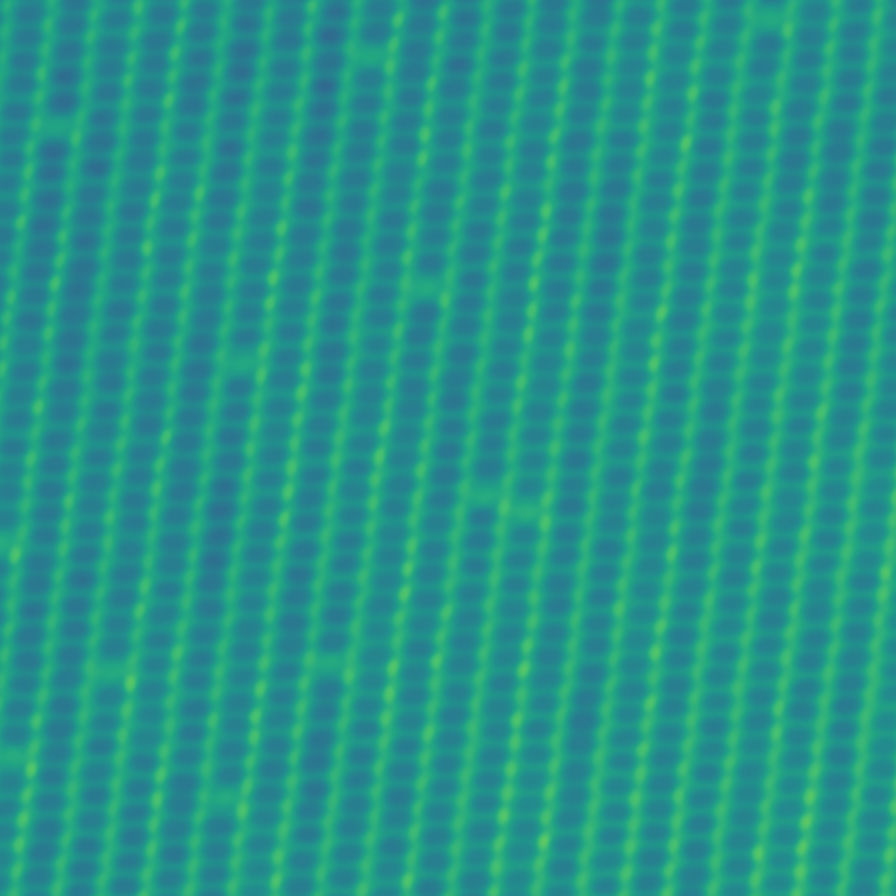
A WebGL 1 fragment shader for this pattern:

```glsl
precision highp float;
uniform vec2 u_resolution;

const float COLUMNS = 20.58;
const float ROWS = 36.4;
const float SLANT = 0.141;
const float ROW_SHIFT = 0.28;

float hash(vec2 p) {
  return fract(sin(dot(p, vec2(27.17, 91.73))) * 4375.85);
}

// Slow variation in the range -1 to 1
float layeredSines(vec2 p) {
  return 0.5 * sin(p.x * 1.7 + p.y * 0.9)
       + 0.3 * sin(p.y * 2.3 - p.x * 3.1 + 1.3)
       + 0.2 * sin(p.x * 5.3 + p.y * 3.7 + 4.1);
}

float softEllipse(vec2 offset, vec2 radius) {
  vec2 q = offset / radius;
  float d = dot(q, q);
  return exp(-d * sqrt(d));
}

float groove(float dx, float halfWidth) {
  float q = dx * dx / (halfWidth * halfWidth);
  return exp(-q * q);
}

// Blue to teal to yellow-green
vec3 heightColor(float h) {
  vec3 c = mix(vec3(0.19, 0.41, 0.56), vec3(0.16, 0.48, 0.56), smoothstep(0.34, 0.41, h));
  c = mix(c, vec3(0.13, 0.56, 0.55), clamp((h - 0.41) / 0.09, 0.0, 1.0));
  c = mix(c, vec3(0.13, 0.65, 0.51), clamp((h - 0.50) / 0.09, 0.0, 1.0));
  c = mix(c, vec3(0.27, 0.75, 0.44), clamp((h - 0.59) / 0.11, 0.0, 1.0));
  return mix(c, vec3(0.48, 0.82, 0.32), clamp((h - 0.70) / 0.10, 0.0, 1.0));
}

// Relief of one lattice site: a pit and a bright node on its right flank
float siteRelief(vec2 offset, vec2 id) {
  float size = 0.93 + 0.18 * hash(id + 3.1);
  float trend = layeredSines(vec2(id.x * 2.4, id.y * 0.16));
  float missing = step(0.989, hash(id + 7.7));
  float depth = 0.115 + 0.025 * trend + 0.03 * (hash(id + 11.3) - 0.5);
  vec2 radius = vec2(0.36, 0.40 + 0.05 * max(trend, 0.0)) * size;
  float pit = softEllipse(offset, radius) * mix(depth, -0.075, missing);

  float glow = 0.035 + 0.08 * hash(id + 17.9) * smoothstep(-0.5, 0.6, -trend);
  float node = softEllipse(offset - vec2(0.43, 0.5), vec2(0.15, 0.36));
  return node * (glow + 0.05 * missing) - pit;
}

// Sum of the sites and grooves around a point
float latticeRelief(vec2 p) {
  float down = 1.0 - p.y;
  float u = COLUMNS * (p.x + SLANT * down) + 0.25;
  float nearest = floor(u + 0.5);
  float relief = 0.0;
  for (int i = -1; i <= 1; i++) {
    float column = nearest + float(i);
    float dx = u - column;
    float phase = ROW_SHIFT * column + 0.24 + 0.24 * (hash(vec2(column, 5.0)) - 0.5);
    float v = ROWS * down + phase;
    float row = floor(v + 0.5);
    relief -= groove(dx, 0.36) * (0.085 + 0.015 * layeredSines(vec2(column * 1.9, v * 0.2)));
    for (int j = -1; j <= 1; j++) {
      vec2 id = vec2(column, row + float(j));
      vec2 jitter = vec2(0.07, 0.16) * (vec2(hash(id), hash(id + 23.5)) - 0.5);
      relief += siteRelief(vec2(dx, v - id.y) - jitter, id);
    }
  }
  return relief;
}

void main() {
  vec2 p = gl_FragCoord.xy / u_resolution;

  // Gentle scan wobble
  vec2 wobble = 0.0012 * vec2(layeredSines(p.yx * 23.0), layeredSines(p * 29.0));
  float h = 0.618 + latticeRelief(p + wobble);

  // Broad tilt and fine mottling
  h += 0.035 * (p.x - p.y) + 0.008 * layeredSines(p * 7.0);
  h += 0.007 * layeredSines(p * vec2(90.0, 130.0));

  gl_FragColor = vec4(heightColor(h), 1.0);
}
```
